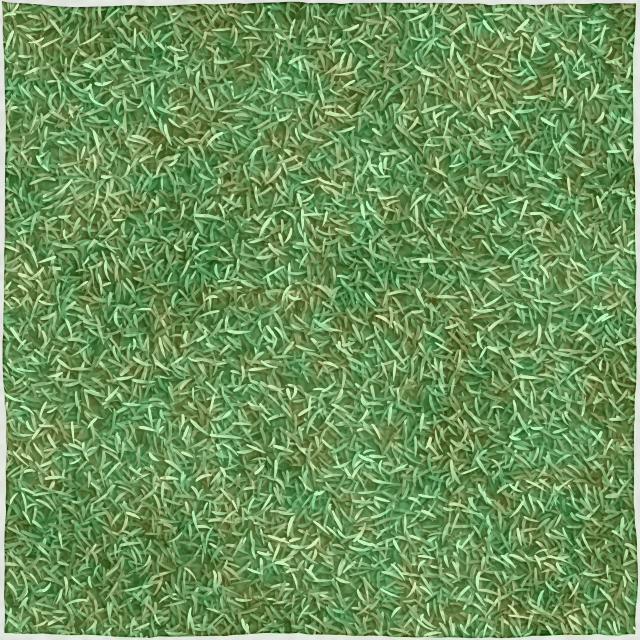
Give the GLSL for this texture, as a Shadertoy shader.

```glsl
vec4 hash4(vec2 p) {
    vec4 q = fract(p.xyxy * vec4(0.1031, 0.1030, 0.0973, 0.1099));
    q += dot(q, q.wzxy + 33.33);
    return fract((q.xxyz + q.yzzw) * q.zywx);
}

float noise(vec2 p) {
    vec2 cell = floor(p), f = fract(p);
    f = f * f * (3.0 - 2.0 * f);
    float low = mix(hash4(cell).x, hash4(cell + vec2(1, 0)).x, f.x);
    float high = mix(hash4(cell + vec2(0, 1)).x, hash4(cell + vec2(1, 1)).x, f.x);
    return mix(low, high, f.y);
}

// Tone 0 is deep shade, 1 is a sunlit blade
vec3 grassColor(float tone) {
    float t = clamp(tone, -0.15, 1.2) * 4.0;
    vec3 color = mix(vec3(0.18, 0.31, 0.09), vec3(0.29, 0.44, 0.21), min(t, 1.0));
    color = mix(color, vec3(0.39, 0.55, 0.32), clamp(t - 1.0, 0.0, 1.0));
    color = mix(color, vec3(0.51, 0.67, 0.45), clamp(t - 2.0, 0.0, 1.0));
    return mix(color, vec3(0.67, 0.83, 0.61), max(t - 3.0, 0.0));
}

// Lays one layer of curved blades over the tone (x) and hue shift (y)
vec2 addBlades(vec2 under, vec2 p, float layer, float lean) {
    const float cellSize = 0.026;
    vec2 q = p / cellSize + layer * vec2(0.37, 0.61);
    vec2 home = floor(q);
    for (int j = -1; j <= 1; j++)
    for (int i = -1; i <= 1; i++) {
        vec2 cell = home + vec2(i, j);
        vec4 h = hash4(cell + layer * 71.3 + 100.0);
        vec4 k = hash4(cell + layer * 37.7 + 300.0);
        float angle = lean + 2.2 * (h.z + h.w - 1.0);
        vec2 dir = vec2(cos(angle), sin(angle));
        vec2 d = (q - cell - h.xy) * cellSize;
        float halfLength = 0.010 + 0.011 * k.x;
        float along = dot(d, dir) / halfLength;
        float across = dot(d, vec2(-dir.y, dir.x));
        across += (k.y - 0.5) * 0.008 * (along * along - 0.4);

        float taper = sqrt(max(1.0 - along * along, 0.0)) * (0.8 - 0.25 * along);
        float width = (0.0022 + 0.0014 * k.z) * taper;
        float shadow = smoothstep(0.005, 0.001, abs(across + 0.003)) * taper;
        under.x *= 1.0 - 0.42 * shadow;

        float cover = smoothstep(0.0009, -0.0011, abs(across) - width);
        cover *= smoothstep(1.0, 0.8, abs(along));
        float tone = mix(0.42, 0.88, layer / 7.0) + 0.5 * (k.w - 0.5) - 0.1 * along;
        under = mix(under, vec2(tone, k.y - 0.5), cover);
    }
    return under;
}

// Distance inside the uneven edge of the turf
float turfEdge(vec2 p) {
    vec4 side = vec4(p, 1.0 - p);
    vec4 wave;
    for (int i = 0; i < 4; i++) {
        float s = (i % 2 == 0) ? p.y : p.x;
        float row = float(i) * 13.0 + 5.5;
        wave[i] = 0.013 * noise(vec2(s * 9.0, row)) + 0.003 * (noise(vec2(s * 60.0, row)) - 0.5);
    }
    side -= wave;
    return min(min(side.x, side.y), min(side.z, side.w));
}

void mainImage(out vec4 fragColor, in vec2 fragCoord) {
    vec2 p = fragCoord / iResolution.xy;

    // Matted ground
    float patches = noise(p * 7.0 + 20.0);
    float mottle = noise(p * 75.0 + 40.0);
    vec2 turf = vec2(0.18 + 0.36 * mottle, noise(p * 45.0 + 9.0) - 0.5);

    // Blades, from the buried ones to the bright ones on top
    float lean = -1.0 + 1.2 * (noise(p * 5.0 + 60.0) - 0.5);
    for (int i = 0; i < 8; i++) turf = addBlades(turf, p, float(i), lean);

    // Grain and broad light variation
    float tone = turf.x + 0.16 * (noise(p * 190.0) - 0.5) + 0.16 * (patches - 0.5);
    tone = 0.5 + (tone - 0.5) * 1.15;
    float edge = turfEdge(p);
    tone -= 0.3 * smoothstep(0.005, 0.0, edge);
    vec3 color = grassColor(tone);
    float hue = 0.6 * turf.y + 0.9 * (noise(p * 28.0 + 80.0) - 0.5);
    color += hue * vec3(0.11, -0.04, -0.03);

    // Pale surround
    vec3 paper = vec3(0.88, 0.90, 0.87) + 0.05 * (noise(p * 90.0) - 0.5);
    color = mix(paper, color, smoothstep(-0.001, 0.001, edge));
    fragColor = vec4(clamp(color, 0.0, 1.0), 1.0);
}
```
